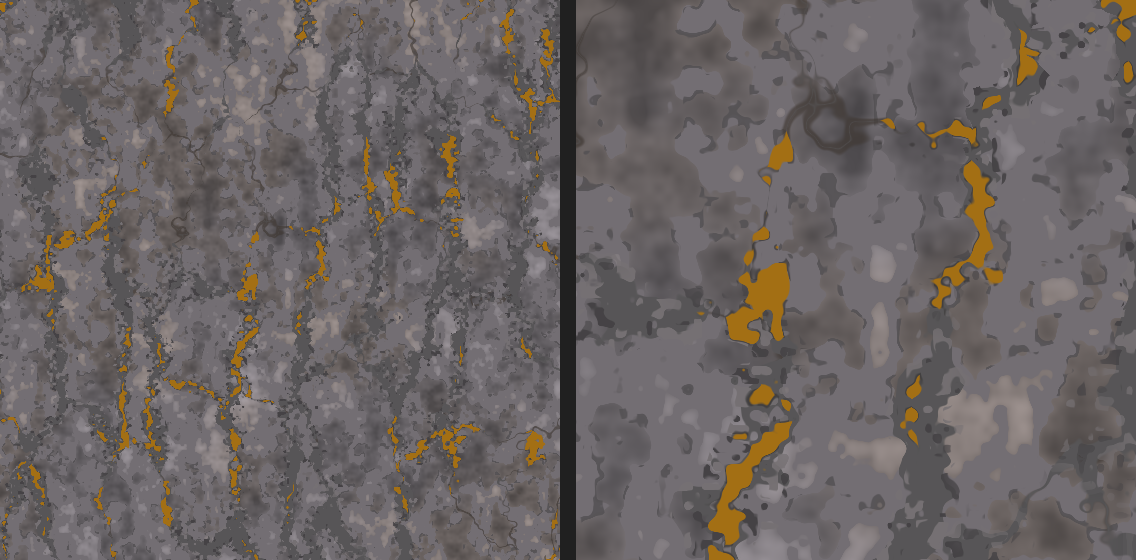
Left, the full canvas; right, a detail of the centre.
Reproduce this texture procedurally as a Shadertoy shader.

```glsl
// Weathered grey bark: mottled plates split by crumbly, mostly upright cracks,
// a few of them filled with ochre. The cracks are borders of stretched, warped
// Voronoi cells; the plates are layered value noise with flattened mid tones.

float hash(vec2 p) {
    return fract(sin(dot(p, vec2(127.1, 311.7))) * 43758.5453);
}

float noise(vec2 p) {
    vec2 i = floor(p), f = fract(p);
    f = f * f * (3.0 - 2.0 * f);
    return mix(mix(hash(i), hash(i + vec2(1, 0)), f.x),
               mix(hash(i + vec2(0, 1)), hash(i + vec2(1, 1)), f.x), f.y);
}

float fbm(vec2 p) {
    float sum = 0.0, gain = 0.533;
    for (int i = 0; i < 4; i++) {
        sum += gain * noise(p);
        p = mat2(1.6, 1.2, -1.2, 1.6) * p + 7.3;
        gain *= 0.5;
    }
    return sum;
}

// Offset in two directions, centred on zero
vec2 wobble(vec2 p) {
    return vec2(noise(p), noise(p + 37.0)) - 0.5;
}

vec2 cellPoint(vec2 cell) {
    return cell + 0.02 + 0.96 * vec2(hash(cell), hash(cell + 53.7));
}

// x: distance to the nearest crack in canvas units, y: how upright it is
vec2 crackField(vec2 uv) {
    vec2 scale = vec2(9.5, 3.7);
    vec2 p = uv * scale, home = floor(p), nearest = vec2(0.0);
    float best = 9.0;
    for (int y = -1; y <= 1; y++)
    for (int x = -1; x <= 1; x++) {
        vec2 d = cellPoint(home + vec2(x, y)) - p;
        if (dot(d, d) < best) { best = dot(d, d); nearest = d; }
    }
    vec2 crack = vec2(9.0, 0.0);
    for (int y = -2; y <= 2; y++)
    for (int x = -2; x <= 2; x++) {
        vec2 d = cellPoint(home + vec2(x, y)) - p, across = d - nearest;
        if (dot(across, across) > 0.0001) {
            vec2 slope = across * scale;
            float border = dot(0.5 * (d + nearest), across) / length(slope);
            if (border < crack.x) crack = vec2(border, abs(normalize(slope).x));
        }
    }
    return crack;
}

void mainImage(out vec4 fragColor, in vec2 fragCoord) {
    vec2 uv = fragCoord / iResolution.y;

    // Crack layout, bent and crumbled by warps of falling size
    vec2 bend = wobble(uv * 7.0) * vec2(0.07, 0.06) + wobble(uv * 19.0) * 0.034
              + wobble(uv * 48.0) * 0.021 + wobble(uv * 110.0) * 0.012;
    vec2 crack = crackField(uv + bend);
    float upright = smoothstep(0.4, 0.9, crack.y);
    float opening = smoothstep(0.42, 0.62, fbm(uv * vec2(8.0, 5.0) + 5.0));
    float ochre = smoothstep(0.44, 0.58, fbm(uv * vec2(9.0, 6.0) + 63.0));
    float speck = noise(uv * 150.0);
    float grit = noise(uv * 175.0 + 9.0);

    // Plate tone, darker towards the cracks
    float tone = 0.433 + 0.11 * (fbm(uv * vec2(6.0, 4.5) + 70.0) - 0.5)
               + 0.25 * (fbm(uv * vec2(27.0, 17.0) + 40.0) - 0.5)
               + 0.12 * (noise(uv * vec2(70.0, 55.0)) - 0.5)
               + 0.04 * (grit - 0.5);
    tone -= 0.045 * (0.2 + opening) * exp(-crack.x / 0.012);

    // Textured bark with warm and cool areas and short level streaks
    float streak = noise(uv * vec2(55.0, 120.0)) - 0.5;
    vec3 tint = mix(vec3(1.0, 0.96, 1.0), vec3(1.04, 0.965, 0.945),
                    smoothstep(0.35, 0.65, fbm(uv * 5.0 + 90.0)));
    float lift = 0.03 * smoothstep(0.47, 0.5, tone);
    vec3 color = (max(tone, 0.31) + lift + 0.06 * streak) * tint;

    // Flat mid-grey patches with dotted dark rims
    float patchEdge = 0.032 - abs(tone - 0.447);
    color = mix(color, vec3(0.45, 0.43, 0.45), smoothstep(-0.002, 0.002, patchEdge));
    float rim = (1.0 - smoothstep(0.007, 0.011, abs(patchEdge))) * step(tone, 0.447);
    color = mix(color, vec3(0.32, 0.31, 0.32), 0.8 * rim * smoothstep(0.58, 0.67, speck));

    // Thin, broken fissures
    float fissure = 0.006 * (noise(uv * 22.0 + 25.0) - 0.42) - crack.x;
    color = mix(color, vec3(0.25, 0.22, 0.2), 0.65 * smoothstep(-0.002, 0.001, fissure));

    // Flat dark bands along the open cracks, edged with pale and dark specks
    float bandWidth = mix(0.004, 0.016, upright) * opening
                    * (0.1 + 1.4 * noise(uv * 28.0)) + 0.016 * opening * (speck - 0.5);
    float band = bandWidth - crack.x;
    color = mix(color, vec3(0.34, 0.335, 0.34), smoothstep(-0.0008, 0.0008, band));
    float bandRim = opening * (1.0 - smoothstep(0.005, 0.007, abs(band)));
    color = mix(color, vec3(0.46, 0.44, 0.45), bandRim * smoothstep(0.62, 0.68, grit));
    color = mix(color, vec3(0.27, 0.26, 0.27), bandRim * smoothstep(0.26, 0.2, grit));

    // Ochre filling broken into crumbs, with a dark dotted outline
    float fill = ochre * (mix(0.006, 0.0095, upright)
               * (1.7 * noise(uv * vec2(40.0, 22.0) + 3.0) - 0.35)
               + 0.017 * (speck - 0.5)) - 0.0022 - crack.x;
    float outline = smoothstep(-0.003, -0.001, fill) * smoothstep(0.5, 0.6, grit);
    color = mix(color, vec3(0.22, 0.21, 0.21), 0.7 * ochre * outline);
    color = mix(color, vec3(0.64, 0.435, 0.08), smoothstep(-0.0008, 0.0008, fill));

    fragColor = vec4(color, 1.0);
}
```
